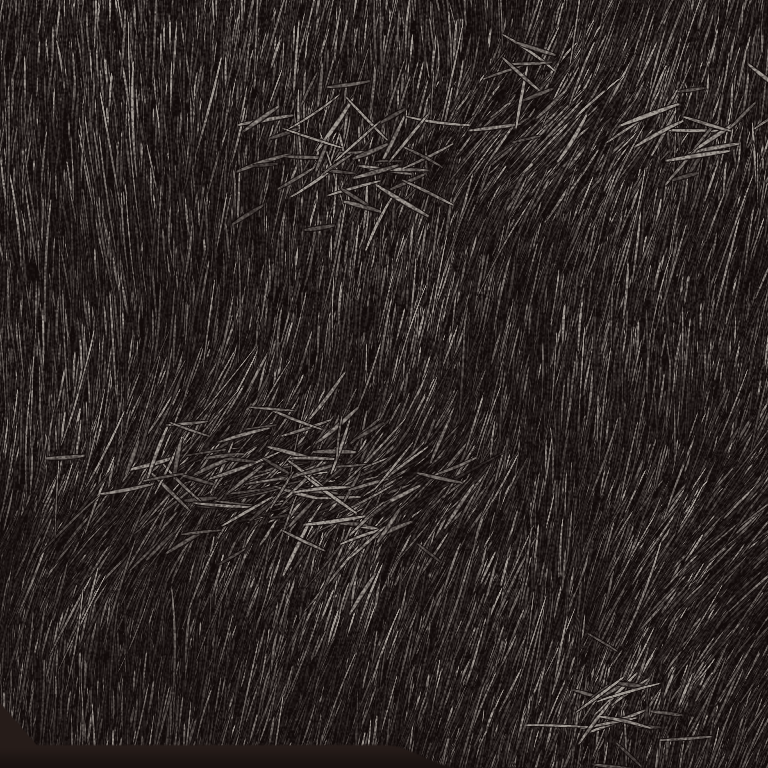
Write a Shadertoy shader that draws this texture.

```glsl
vec4 hash4(vec3 p) {
    vec4 q = fract(p.xyzx * vec4(0.1031, 0.1030, 0.0973, 0.1099));
    q += dot(q, q.wzxy + 33.33);
    return fract((q.xxyz + q.yzzw) * q.zywx);
}

float noise(vec2 p) {
    vec2 i = floor(p), f = fract(p);
    f = f * f * (3.0 - 2.0 * f);
    float a = hash4(vec3(i, 7.0)).x, b = hash4(vec3(i + vec2(1, 0), 7.0)).x;
    float c = hash4(vec3(i + vec2(0, 1), 7.0)).x, d = hash4(vec3(i + 1.0, 7.0)).x;
    return mix(mix(a, b, f.x), mix(c, d, f.x), f.y);
}

// Soft elliptical spot
float spot(vec2 p, vec2 center, vec2 size) {
    vec2 d = (p - center) / size;
    return exp(-dot(d, d));
}

// Places where the straw is knotted and lies crosswise
float tangle(vec2 p) {
    float t = spot(p, vec2(0.37, 0.37), vec2(0.16, 0.065));
    t += 0.9 * spot(p, vec2(0.47, 0.80), vec2(0.11, 0.06));
    t += 0.8 * spot(p, vec2(0.88, 0.82), vec2(0.11, 0.035));
    t += 0.6 * spot(p, vec2(0.69, 0.89), vec2(0.04, 0.04));
    t += 0.6 * spot(p, vec2(0.81, 0.07), vec2(0.06, 0.05));
    return min(t, 1.0);
}

// Lean of the straw away from vertical, positive to the right
float lean(vec2 p) {
    float l = 0.22 * smoothstep(0.1, 0.6, p.x) + 0.25 * (noise(p * 6.0) - 0.5);
    l += 0.65 * spot(p, vec2(0.98, 0.28), vec2(0.22, 0.20));
    l += 0.55 * spot(p, vec2(0.70, 0.83), vec2(0.13, 0.10));
    l += 0.50 * spot(p, vec2(0.27, 0.47), vec2(0.12, 0.09));
    l += 0.60 * spot(p, vec2(0.13, 0.28), vec2(0.12, 0.09));
    l += 0.40 * spot(p, vec2(0.56, 0.40), vec2(0.08, 0.10));
    l += 0.15 * spot(p, vec2(0.40, 0.15), vec2(0.30, 0.15));
    l -= 0.35 * spot(p, vec2(0.72, 0.30), vec2(0.07, 0.18));
    l -= 0.30 * spot(p, vec2(0.88, 0.48), vec2(0.07, 0.12));
    l -= 0.35 * spot(p, vec2(0.60, 0.98), vec2(0.08, 0.10));
    return l + 0.9 * spot(p, vec2(0.37, 0.37), vec2(0.15, 0.06));
}

// Paints curved, tapered straws scattered over a grid of cells
void layStraws(inout float tone, vec2 p, float cell, int count, float width,
               float gain, bool knotted) {
    float px = 1.0 / iResolution.y;
    vec2 home = floor(p / cell);
    float leans[9];
    float knots[9];
    for (int n = 0; n < 9; n++) {
        vec2 center = (home + vec2(n % 3, n / 3) - 0.5) * cell;
        leans[n] = lean(center);
        knots[n] = tangle(center);
    }
    for (int k = 0; k < count; k++)
    for (int n = 0; n < 9; n++) {
        vec2 id = home + vec2(n % 3, n / 3) - 1.0;
        vec4 r = hash4(vec3(id + 50.0, float(k) + cell * 900.0));
        vec4 s = hash4(vec3(id + 150.0, float(k) + cell * 500.0));
        if (knotted && s.w > knots[n] * 0.9) continue;

        float angle = leans[n] + (r.z - 0.5) * (0.3 + 0.8 * knots[n]);
        if (knotted) angle = 1.25 + (r.z + s.z - 1.0) * 1.3;
        vec2 axis = vec2(sin(angle), cos(angle));
        vec2 d = p - (id + r.xy) * cell;
        float along = dot(d, axis);
        float halfLength = cell * mix(0.4, 0.98, s.x);
        if (abs(along) > halfLength) continue;

        float bend = (s.y - 0.5) * 0.12 / cell;
        float across = abs(dot(d, vec2(axis.y, -axis.x)) + bend * along * along);
        float t = along / halfLength;
        float w = width * mix(0.6, 1.3, r.w) * (1.0 - 0.6 * t * t);
        float cover = 1.0 - smoothstep(w, w + 0.0012 + px * 0.5, across);
        cover *= 1.0 - smoothstep(halfLength - 0.004, halfLength, abs(along));
        float body = 1.0 - smoothstep(w * 0.4, w + px * 0.4, across);
        float shade = gain * (0.12 + 0.88 * s.z * s.z) * (0.85 + 0.3 * t);
        if (knotted) shade = gain * (0.35 + 0.65 * s.x);
        tone = mix(tone, shade * body, cover * 0.92);
    }
}

void mainImage(out vec4 fragColor, in vec2 fragCoord) {
    vec2 p = fragCoord / iResolution.y;

    // Dense thatch, then a few long straws, then loose knots
    float tone = 0.0;
    layStraws(tone, p, 0.04, 20, 0.0017, 0.88, false);
    layStraws(tone, p, 0.085, 5, 0.0015, 0.90, false);
    layStraws(tone, p, 0.045, 5, 0.0026, 0.85, true);

    // Fibre grain and broad light
    tone *= 0.55 + 0.95 * noise(p * 430.0);
    tone += 0.16 * (noise(p * 380.0 + 31.0) - 0.42);
    tone *= 0.75 + 0.5 * noise(p * 9.0 + 4.0);
    tone *= 0.72 + 0.36 * smoothstep(0.0, 0.55, p.y + 0.5 * p.x);
    tone = clamp(tone * 1.12, 0.0, 1.1);
    vec3 color = vec3(0.065, 0.038, 0.036) + tone * vec3(0.52, 0.52, 0.50);

    // Smooth wooden ledge along the lower left
    float ledgeTop = 0.03 - 0.03 * smoothstep(0.5, 0.6, p.x);
    ledgeTop = max(ledgeTop, 0.085 - 1.15 * p.x);
    float ledge = 1.0 - smoothstep(-0.002, 0.002, p.y - ledgeTop);
    vec3 wood = vec3(0.13, 0.095, 0.085) * (0.75 + 0.4 * smoothstep(0.0, 0.03, p.y));
    color = mix(color, wood, ledge);

    fragColor = vec4(color, 1.0);
}
```
